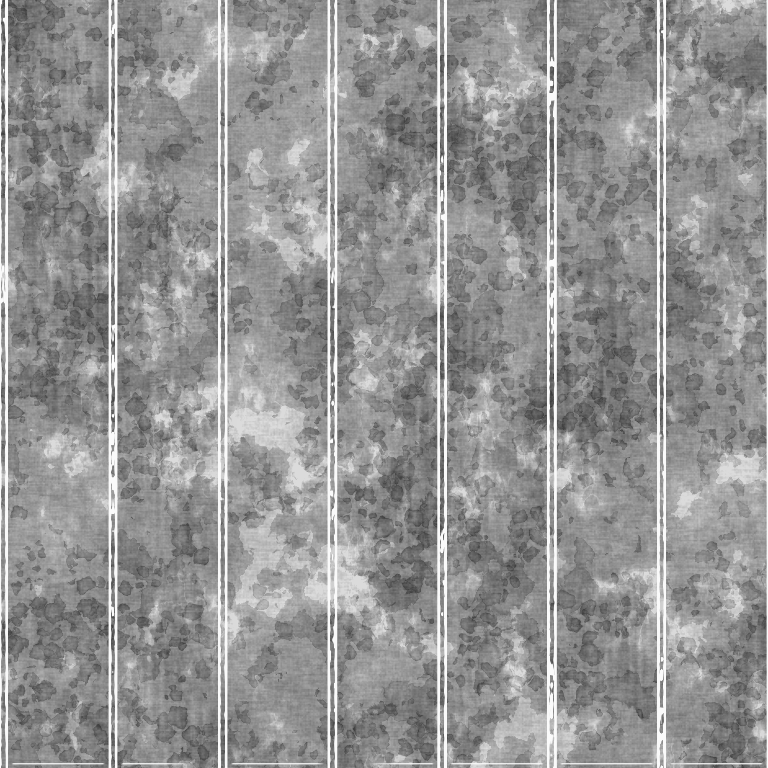
Give the GLSL for this texture, as a three.js fragment shader.

```glsl
varying vec2 vUv;

float hash(vec2 p) {
  vec3 q = fract(vec3(p.xyx) * 0.1031);
  q += dot(q, q.yzx + 33.33);
  return fract((q.x + q.y) * q.z);
}

float noise(vec2 p) {
  vec2 cell = floor(p), f = fract(p);
  f = f * f * (3.0 - 2.0 * f);
  return mix(mix(hash(cell), hash(cell + vec2(1.0, 0.0)), f.x),
             mix(hash(cell + vec2(0.0, 1.0)), hash(cell + 1.0), f.x), f.y);
}

float fbm(vec2 p) {
  float sum = 0.0, amplitude = 0.5;
  for (int i = 0; i < 5; i++) {
    sum += amplitude * noise(p);
    p = mat2(0.8, 0.6, -0.6, 0.8) * p * 2.03 + 17.3;
    amplitude *= 0.5;
  }
  return sum / 0.97;
}

// Depth inside scattered round blobs, in units of the canvas
float blobs(vec2 p, float count, float density) {
  vec2 q = p * count, base = floor(q);
  float depth = -1.0;
  for (int j = -1; j <= 1; j++) {
    for (int i = -1; i <= 1; i++) {
      vec2 cell = base + vec2(float(i), float(j));
      vec2 centre = cell + vec2(hash(cell + 5.0), hash(cell + 47.0));
      float present = step(hash(cell + 83.0), density);
      float radius = mix(-1.0, 0.2 + 0.4 * hash(cell + 19.0), present);
      depth = max(depth, radius - length(q - centre));
    }
  }
  return depth / count;
}

// Darkens where depth is positive, most of all along the rim
float stain(float depth, float body, float rim) {
  float inside = smoothstep(-0.0009, 0.0011, depth);
  return inside * (body + rim * exp(-abs(depth - 0.001) * 420.0));
}

float metal(vec2 uv) {
  vec2 warp = vec2(fbm(uv * 75.0), fbm(uv * 75.0 + 40.0)) - 0.5;
  vec2 p = uv + warp * 0.016;
  float region = fbm(uv * vec2(9.0, 6.0) + 3.0) - 0.5;

  // Cloudy base with crossed brushing and fine grit
  float shade = 0.575 + 0.17 * (fbm(uv * 14.0 + 60.0) - 0.5) - 0.12 * region;
  shade += 0.07 * (noise(uv * vec2(70.0, 510.0)) - 0.5);
  shade += 0.04 * (noise(uv * vec2(510.0, 60.0)) - 0.5);
  shade += 0.07 * (noise(uv * 470.0) - 0.5);
  shade += 0.12 * (fbm(uv * 130.0 + 13.0) - 0.5);

  // Pale flakes with crumbled outlines, more of them toward the bottom
  float flakes = fbm(p * vec2(21.0, 18.0) + 91.0) - 0.65 - 0.07 * uv.y - 0.2 * region;
  shade += 0.04 * smoothstep(-0.08, -0.06, flakes);
  shade += 0.14 * smoothstep(0.0, 0.02, flakes);

  // Blotches, clustered blobs and scattered spots
  float large = (fbm(p * vec2(25.0, 22.0) + 11.0) - 0.57 + 0.5 * region) / 13.0;
  float clump = fbm(uv * 17.0 + 33.0) - 0.5 + region;
  float medium = blobs(p, 44.0, 0.25 + 1.6 * clump);
  float small = blobs(p + 3.0, 80.0, 0.14 + 0.8 * clump);
  float mottle = 0.65 + 0.7 * fbm(uv * 70.0 + 21.0);
  float blotch = stain(large, 0.065, 0.06);
  float blob = max(stain(medium, 0.075, 0.10), stain(small, 0.085, 0.08));
  shade -= mottle * (max(blotch, blob) + 0.45 * min(blotch, blob));

  // Soft pale smears and short scratches
  float haze = smoothstep(0.5, 0.72, fbm(uv * 17.0 + 25.0));
  float smear = fbm(p * vec2(65.0, 42.0) + 8.0);
  float scratch = 1.0 - smoothstep(0.0, 0.05, abs(fbm(uv * vec2(52.0, 30.0) + 70.0) - 0.5));
  shade += haze * (0.05 + 0.2 * smoothstep(0.5, 0.75, smear) + 0.09 * scratch);

  // Vertical run marks within the stained regions
  float runs = noise(uv * vec2(180.0, 16.0)) - 0.5;
  shade += 0.11 * runs * smoothstep(-0.05, 0.15, region);
  return clamp(shade, 0.26, 0.86);
}

float bar(float x, float halfWidth) {
  return 1.0 - smoothstep(halfWidth - 0.0006, halfWidth + 0.0006, abs(x));
}

void main() {
  vec2 uv = vUv;
  float shade = metal(uv);

  // Seven panels, with a seam just right of each cell edge
  float cell = uv.x * 7.0 - 0.03;
  float seam = floor(cell + 0.5);
  float x = (cell - seam) / 7.0;
  float seed = hash(vec2(seam, 4.0));

  // Dirt beside and inside the seam
  shade -= 0.05 * exp(-abs(x) * 150.0);

  // Paired white lines, straight outside and ragged inside
  float ragged = noise(vec2(uv.y * 200.0, seam * 9.0)) - 0.5;
  float nicks = noise(vec2(uv.y * 130.0, seam * 5.0 + 2.0)) - 0.5;
  float gap = 0.0043 + 0.0008 * (seed - 0.5);
  float left = bar(x + gap - 0.0005 * ragged, 0.0018 + 0.0006 * ragged);
  float right = bar(x - gap - 0.0006 * nicks, 0.0018 - 0.0007 * nicks);

  // Irregular chips of white growing inward from the lines
  float chips = noise(vec2(uv.y * 120.0, seam * 13.0 + x * 260.0)) * 0.6
              + noise(vec2(uv.y * 8.0, seam * 3.0 + 5.0)) * 0.4;
  float bridge = bar(x, gap) * smoothstep(0.7, 0.78, chips + 15.0 * abs(x) - 0.03);
  float white = max(max(left, right), bridge);

  // Broken hairline along the bottom of each panel
  float along = smoothstep(0.010, 0.014, abs(x));
  float worn = smoothstep(0.3, 0.5, noise(vec2(uv.x * 26.0, 2.0)));
  white = max(white, 0.85 * along * worn * bar(uv.y - 0.0055, 0.0009));

  gl_FragColor = vec4(vec3(mix(shade, 0.98, white)), 1.0);
}
```
